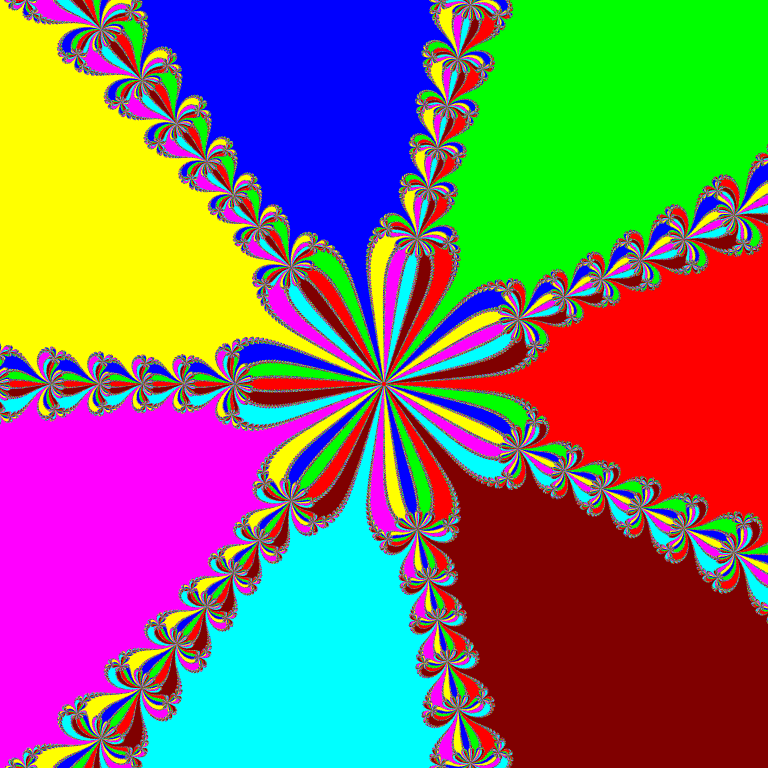
A WebGL 1 fragment shader for this background:

```glsl
precision highp float;
// Seven-petalled root-finding fractal: basins of z^7 = 1 in flat, vivid colours.

uniform vec2 u_resolution;

const float TAU = 6.2831853;
const float DEGREE = 7.0;
const float HALF_SPAN = 2.0;      // plane units from centre to canvas edge
const float CORE_RADIUS = 0.011;  // red dot over the central pole
const float FAR_RADIUS = 8.0;     // beyond this a step only shrinks the radius
const int MAX_STEPS = 56;
const int GRID = 3;               // samples per pixel side

const vec3 RED = vec3(1.0, 0.0, 0.0);
const vec3 GREEN = vec3(0.0, 1.0, 0.0);
const vec3 BLUE = vec3(0.0, 0.0, 1.0);
const vec3 YELLOW = vec3(1.0, 1.0, 0.0);
const vec3 MAGENTA = vec3(1.0, 0.0, 1.0);
const vec3 CYAN = vec3(0.0, 1.0, 1.0);
const vec3 MAROON = vec3(0.5, 0.0, 0.0);

// Colours follow the roots counter-clockwise from the positive real axis.
vec3 rootColour(float index) {
  if (index < 0.5) return RED;
  if (index < 1.5) return GREEN;
  if (index < 2.5) return BLUE;
  if (index < 3.5) return YELLOW;
  if (index < 4.5) return MAGENTA;
  if (index < 5.5) return CYAN;
  return MAROON;
}

// Index of the root reached from z, iterating in polar form.
float basin(vec2 z) {
  float shrink = (DEGREE - 1.0) / DEGREE;
  float radius = max(length(z), 0.5 * CORE_RADIUS);
  float angle = atan(z.y, z.x);

  for (int i = 0; i < MAX_STEPS; i++) {
    if (abs(radius - 1.0) < 0.1 && cos(DEGREE * angle) > 0.9) break;

    // z -> (6 z + z^-6) / 7
    float turn = (DEGREE - 1.0) * angle;
    float push = pow(radius, 1.0 - DEGREE) / DEGREE;
    vec2 next = shrink * radius * vec2(cos(angle), sin(angle))
              + push * vec2(cos(turn), -sin(turn));
    radius = max(length(next), 0.5 * CORE_RADIUS);
    angle = atan(next.y, next.x);

    // Take all the pure shrinking steps of a distant point at once.
    if (radius > FAR_RADIUS) {
      float skipped = floor(log(radius / FAR_RADIUS) / -log(shrink));
      radius *= pow(shrink, skipped);
    }
  }
  return mod(floor(angle * DEGREE / TAU + 0.5), DEGREE);
}

void main() {
  float scale = 2.0 * HALF_SPAN / min(u_resolution.x, u_resolution.y);
  vec2 centred = gl_FragCoord.xy - 0.5 * u_resolution;

  // Average a grid of samples to smooth the basin edges.
  vec3 total = vec3(0.0);
  for (int y = 0; y < GRID; y++) {
    for (int x = 0; x < GRID; x++) {
      vec2 offset = (vec2(float(x), float(y)) + 0.5) / float(GRID) - 0.5;
      vec2 z = (centred + offset) * scale;
      total += length(z) < CORE_RADIUS ? RED : rootColour(basin(z));
    }
  }
  gl_FragColor = vec4(total / float(GRID * GRID), 1.0);
}
```
